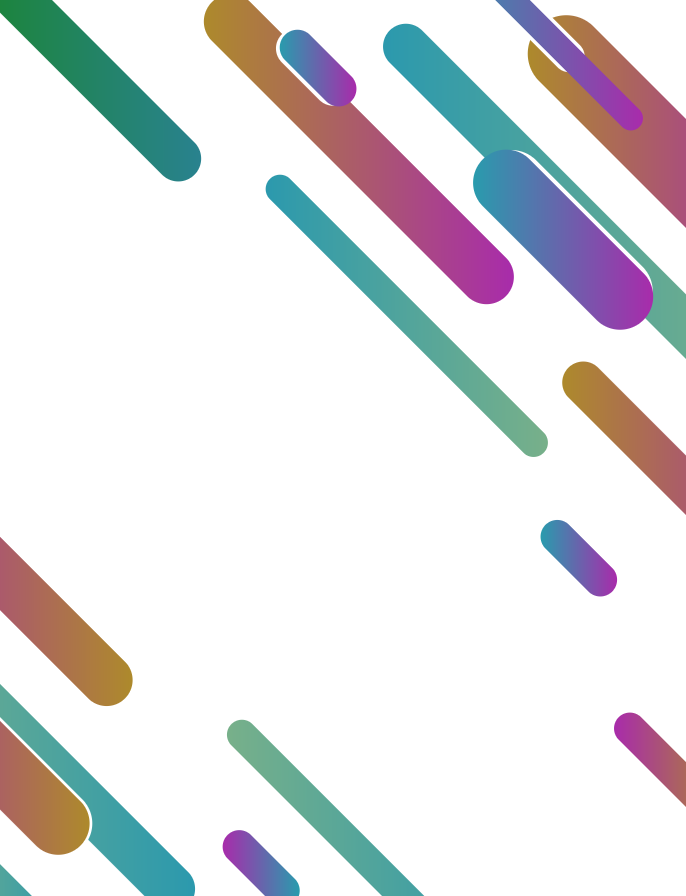
Reproduce this background procedurally as a WebGL 2 fragment shader.

```glsl
#version 300 es
precision highp float;
// Rounded diagonal bars with two-colour gradients on white paper.
// Each bar is a 45 degree capsule distance function, painted in layers;
// some bars get a white rim that separates them from the bar beneath.

uniform vec2 u_resolution;
out vec4 fragColor;

const vec3 WHITE   = vec3(1.0);
const vec3 FOREST  = vec3(0.11, 0.52, 0.23);
const vec3 PETROL  = vec3(0.16, 0.51, 0.56);
const vec3 OCHRE   = vec3(0.68, 0.54, 0.17);
const vec3 MAGENTA = vec3(0.66, 0.17, 0.67);
const vec3 TEAL    = vec3(0.17, 0.60, 0.68);
const vec3 SAGE    = vec3(0.47, 0.69, 0.54);
const vec3 AZURE   = vec3(0.16, 0.61, 0.68);

// Distance to a capsule running down and right from its upper tip.
float capsule(vec2 p, vec2 tip, float run, float radius) {
    vec2 q = p - tip;
    float along = clamp(0.5 * (q.x - q.y), 0.0, run);
    return length(q - along * vec2(1.0, -1.0)) - radius;
}

// Paints one bar over the base, blending its colours from left to right.
vec3 bar(vec3 base, vec2 p, vec2 tip, float run, float radius, vec3 left, vec3 right) {
    float pixel = 100.0 / u_resolution.y;
    float cover = clamp(0.5 - capsule(p, tip, run, radius) / pixel, 0.0, 1.0);
    float t = clamp((p.x - tip.x + radius) / (run + 2.0 * radius), 0.0, 1.0);
    return mix(base, mix(left, right, t), cover);
}

// Paints a white gap of the same shape.
vec3 rim(vec3 base, vec2 p, vec2 tip, float run, float radius) {
    return bar(base, p, tip, run, radius, WHITE, WHITE);
}

// Bars that hang from the top and right edges.
vec3 upperBars(vec3 c, vec2 p) {
    c = bar(c, p, vec2(1.3, 100.9), 18.6, 2.55, FOREST, PETROL);

    // Long warm bar with a small cool pill on its upper side
    c = bar(c, p, vec2(25.8, 97.6), 28.5, 3.05, OCHRE, MAGENTA);
    c = rim(c, p, vec2(33.0, 94.6), 4.2, 2.2);
    c = bar(c, p, vec2(33.2, 94.7), 4.6, 1.98, AZURE, MAGENTA);

    // Long teal bar crossed by a wide pill
    c = bar(c, p, vec2(45.3, 94.8), 38.0, 2.55, TEAL, SAGE);
    c = rim(c, p, vec2(57.1, 79.4), 11.9, 3.85);
    c = bar(c, p, vec2(56.5, 79.6), 12.7, 3.7, AZURE, MAGENTA);

    // Corner bar split by a slim one
    c = bar(c, p, vec2(63.2, 94.0), 20.0, 4.3, OCHRE, MAGENTA);
    c = rim(c, p, vec2(50.0, 107.2), 13.5, 1.75);
    c = bar(c, p, vec2(50.0, 107.2), 20.4, 1.36, AZURE, MAGENTA);

    c = bar(c, p, vec2(31.25, 78.9), 28.3, 1.6, TEAL, SAGE);
    c = bar(c, p, vec2(65.1, 57.3), 23.4, 2.35, OCHRE, MAGENTA);
    return bar(c, p, vec2(62.2, 40.1), 4.8, 1.87, AZURE, MAGENTA);
}

// Bars that rise from the left and bottom edges, with colours reversed.
vec3 lowerBars(vec3 c, vec2 p) {
    c = bar(c, p, vec2(-11.7, 47.7), 23.6, 2.9, MAGENTA, OCHRE);
    c = bar(c, p, vec2(-10.4, 30.3), 29.5, 2.67, SAGE, TEAL);
    c = rim(c, p, vec2(-10.4, 25.0), 16.9, 3.8);
    c = bar(c, p, vec2(-10.4, 25.0), 16.9, 3.5, MAGENTA, OCHRE);
    c = bar(c, p, vec2(-5.2, 6.0), 10.4, 1.95, SAGE, TEAL);
    c = bar(c, p, vec2(27.0, 18.0), 28.4, 1.67, SAGE, TEAL);
    c = bar(c, p, vec2(26.7, 5.5), 4.9, 1.85, MAGENTA, AZURE);
    return bar(c, p, vec2(70.3, 18.7), 9.1, 1.77, MAGENTA, OCHRE);
}

void main() {
    // The canvas is 100 units high.
    vec2 p = 100.0 * gl_FragCoord.xy / u_resolution.y;
    fragColor = vec4(lowerBars(upperBars(WHITE, p), p), 1.0);
}
```
